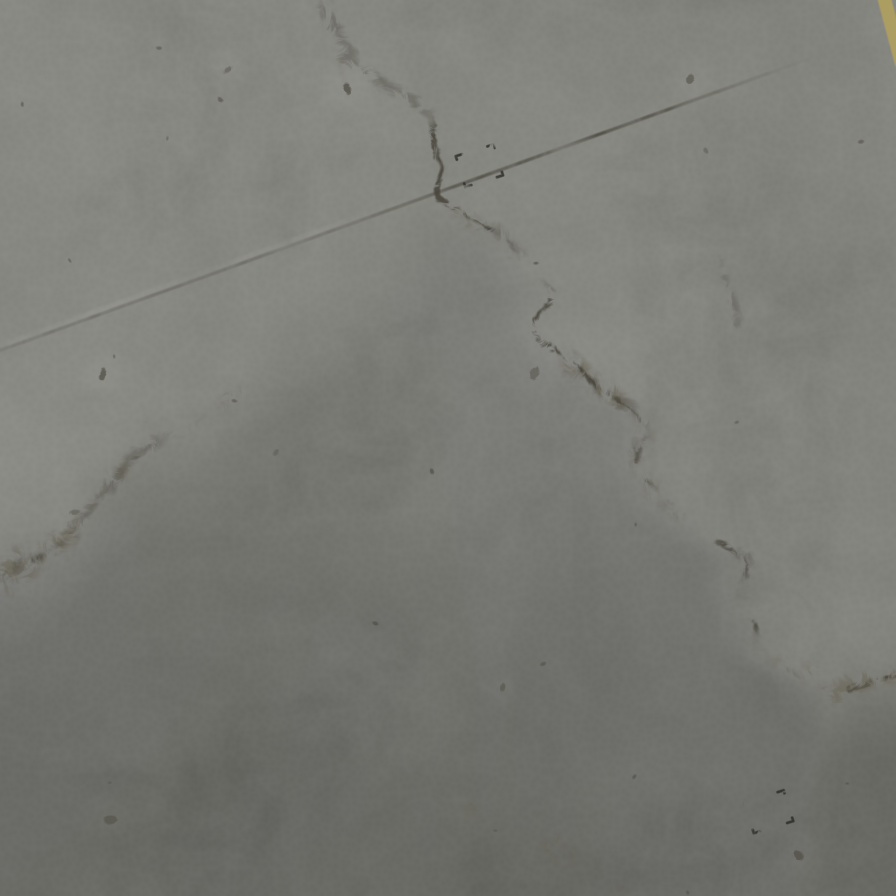
Write a Shadertoy shader that draws this texture.

```glsl
// Worn grey concrete: a cloudy damp stain bounded by crumbling brown cracks,
// crossed by one straight saw joint and dotted with small pits.
// Clouds are warped layered sines; grain and pits come from hashed cells.

const vec3 CRACK_DARK = vec3(0.27, 0.26, 0.22);
const vec3 RUST = vec3(0.40, 0.38, 0.31);
const vec3 PIT = vec3(0.31, 0.30, 0.26);
const vec3 PAINT = vec3(0.70, 0.63, 0.36);

float hash(vec2 p) {
    return fract(sin(dot(p, vec2(127.1, 311.7))) * 43758.5);
}

mat2 rotation(float angle) {
    float c = cos(angle), s = sin(angle);
    return mat2(c, s, -s, c);
}

// Sum of rotated, warped sine octaves, roughly -1 to 1
float layeredSines(vec2 p) {
    float sum = 0.0, amplitude = 0.5;
    for (int i = 0; i < 5; i++) {
        p = rotation(0.7) * p * 1.7 + 1.3;
        p += 0.9 * sin(p.yx * 0.8 + vec2(float(i), 2.0));
        sum += amplitude * sin(p.x) * sin(p.y);
        amplitude *= 0.62;
    }
    return sum;
}

// Distance to the nearest scattered cell point
float cellular(vec2 p) {
    vec2 cell = floor(p);
    float nearest = 2.0;
    for (int y = -1; y <= 1; y++)
    for (int x = -1; x <= 1; x++) {
        vec2 id = cell + vec2(x, y);
        vec2 point = id + vec2(hash(id), hash(id + 19.7));
        nearest = min(nearest, length(p - point));
    }
    return nearest;
}

float segmentDistance(vec2 p, vec2 a, vec2 b) {
    vec2 ab = b - a;
    return length(p - a - ab * clamp(dot(p - a, ab) / dot(ab, ab), 0.0, 1.0));
}

// x = pit mask, y = pale halo; one possible elongated pit per cell
vec2 pits(vec2 p, float cells, float chance, float radius) {
    vec2 id = floor(p * cells);
    vec2 centre = (id + 0.25 + 0.5 * vec2(hash(id + 3.1), hash(id + 7.7))) / cells;
    vec2 q = rotation(6.28 * hash(id + 5.3)) * (p - centre);
    float size = radius * mix(0.6, 1.1, hash(id + 9.2));
    float d = length(q * vec2(1.0, 1.6)) + 0.5 * size * layeredSines(p * 110.0);
    float present = step(hash(id), chance) * mix(0.5, 1.0, hash(id + 2.6));
    return present * vec2(smoothstep(size + 0.0015, size - 0.002, d),
                          smoothstep(size * 6.0, size, length(q)));
}

// Soft line that frays at its edges, crumbles and breaks into patches
float crumblingLine(vec2 p, float d, float width, float seed) {
    float ragged = d + 0.7 * width * layeredSines(p * 45.0 + seed);
    float patches = smoothstep(-0.12, 0.4, layeredSines(p * 8.0 + seed));
    float crumbs = smoothstep(-0.35, 0.3, layeredSines(p * 75.0 + seed));
    return patches * crumbs * smoothstep(width, 0.0, ragged);
}

float mainCrackX(float y) {
    return 0.365 + 0.70 * (1.0 - y) + 0.022 * sin(y * 38.0 + 0.1)
         + 0.006 * sin(y * 87.0);
}

float leftCrackY(float x) {
    return 0.35 + 0.82 * x + 0.015 * sin(x * 36.0 + 2.5);
}

// Four small L marks at the corners of a tilted box
float cornerMarks(vec2 p, vec2 centre, vec2 halfSize, float angle) {
    vec2 q = abs(rotation(angle) * (p - centre));
    float d = min(segmentDistance(q, halfSize, halfSize - vec2(0.007, 0.0)),
                  segmentDistance(q, halfSize, halfSize - vec2(0.0, 0.004)));
    return smoothstep(0.0025, 0.0005, d) * smoothstep(-0.3, 0.1, layeredSines(p * 45.0));
}

void mainImage(out vec4 fragColor, in vec2 fragCoord) {
    vec2 p = fragCoord / iResolution.y;
    float broad = layeredSines(p * 2.6 + 4.0);
    float medium = layeredSines(p * 8.0 + 1.7);
    float fine = layeredSines(p * 32.0);

    // Damp stain between the cracks, darkening downwards
    float jag = 0.007 * layeredSines(p * 26.0 + 3.0);
    float rightSide = mainCrackX(p.y) - p.x + jag;
    float leftSide = leftCrackY(p.x) - p.y + jag;
    float damp = smoothstep(-0.07, 0.10, leftSide + 0.04 * medium)
               * smoothstep(-0.035, 0.06, rightSide + 0.02 * medium);
    damp = max(damp, smoothstep(0.29, 0.13, p.y + 0.04 * broad));
    float dampShade = mix(0.428, 0.494, smoothstep(0.05, 0.75, p.y));
    float shade = mix(0.538 - 0.02 * p.x, dampShade, damp);
    shade += 0.016 * broad + 0.016 * medium;

    // Scuffed texture: stronger inside drifting smudges
    float smudge = smoothstep(0.05, 0.5, layeredSines(p * 5.0 + 6.0));
    shade += (0.006 + 0.010 * smudge) * fine - 0.012 * smudge;
    shade += 0.016 * (cellular(p * 130.0) - 0.5);
    vec3 color = vec3(shade, shade, shade - 0.02);
    color.b += 0.007 * damp * smoothstep(0.0, 0.5, layeredSines(p * 3.0 + 8.0));

    // Cracks with rusty margins
    float slope = (mainCrackX(p.y + 0.002) - mainCrackX(p.y - 0.002)) / 0.004;
    float mainD = abs(rightSide) / sqrt(1.0 + slope * slope) + step(p.y, 0.215);
    float leftD = abs(leftSide) * 0.75 + step(0.27, p.x);
    float branchD = segmentDistance(p, vec2(0.92, 0.222), vec2(1.0, 0.248)) + 0.5 * jag;
    float smearD = segmentDistance(p, vec2(0.79, 0.73), vec2(0.83, 0.645)) + jag;
    float streakD = segmentDistance(p, vec2(0.53, 0.10), vec2(0.70, 0.0)) + jag;
    float crackD = min(min(mainD, leftD), branchD);
    color = mix(color, RUST, 0.5 * crumblingLine(p, min(crackD, streakD), 0.018, 2.0));
    color = mix(color, CRACK_DARK, 0.35 * crumblingLine(p, crackD, 0.011, 9.0));
    color = mix(color, CRACK_DARK, 0.85 * crumblingLine(p, crackD, 0.0045, 5.0));
    color = mix(color, CRACK_DARK, 0.6 * crumblingLine(p, smearD, 0.011, 7.0));

    // Straight joint: pale on the left, dark in the middle, fading right
    vec2 q = rotation(-0.346) * (p - vec2(0.0, 0.609));
    float jointDark = mix(0.28, 0.62, smoothstep(0.42, 0.58, q.x))
                    * smoothstep(1.0, 0.7, q.x) * (0.85 + 0.6 * fine);
    float jointPale = smoothstep(0.55, 0.35, q.x) * smoothstep(0.006, 0.001, abs(q.y - 0.004));
    color += 0.025 * jointPale * (0.8 + 0.8 * medium);
    color = mix(color, CRACK_DARK, jointDark * smoothstep(0.0034, 0.0004, abs(q.y)));

    // Pits, specks and corner marks
    vec2 large = pits(p, 6.0, 0.2, 0.0075);
    vec2 small = pits(p + 0.37, 17.0, 0.1, 0.0034);
    color += 0.02 * large.y;
    color = mix(color, PIT, 0.8 * large.x + 0.7 * small.x * (1.0 - large.x));
    float marks = max(cornerMarks(p, vec2(0.535, 0.815), vec2(0.022, 0.018), -0.3),
                      cornerMarks(p, vec2(0.858, 0.094), vec2(0.023, 0.018), -0.3));
    color = mix(color, vec3(0.16, 0.16, 0.14), 0.8 * marks);

    // Painted stripe in the upper right corner
    float stripeD = segmentDistance(p, vec2(0.982, 1.02), vec2(1.006, 0.93));
    color = mix(color, PAINT, 0.85 * smoothstep(0.009, 0.006, stripeD));

    fragColor = vec4(color, 1.0);
}
```
